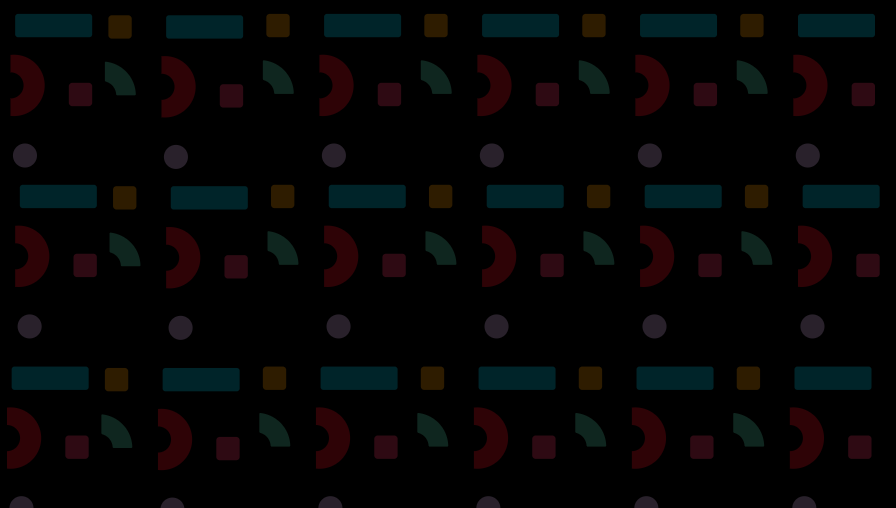
Give the GLSL for this pattern, as a Shadertoy shader.

```glsl
// Dim geometric confetti on black: six columns by three staggered rows of bars,
// squares, arcs and dots. Each tile is a set of distance functions, laid out on
// a canvas 768 units wide with y running down from the top edge.

float roundedBox(vec2 p, vec2 halfSize, float radius) {
    vec2 q = abs(p) - halfSize + radius;
    return length(max(q, 0.0)) + min(max(q.x, q.y), 0.0) - radius;
}

float disc(vec2 p, float radius) {
    return length(p) - radius;
}

// Thick half ring opening to the left, cut flat at x = 0
float halfRing(vec2 p) {
    float ring = max(disc(p - vec2(3.0, 0.0), 26.3), 11.2 - length(p));
    return max(ring, -p.x);
}

// Quarter ring in the upper right quadrant, with softened corners
float quarterRing(vec2 p) {
    float radius = length(p + vec2(2.5, 0.0));
    vec2 q = vec2(abs(radius - 20.6) - 7.4, max(1.0 - p.x, p.y + 1.0));
    return length(max(q, 0.0)) + min(max(q.x, q.y), 0.0) - 1.0;
}

void paint(inout vec3 colour, vec3 ink, float dist, float pixel) {
    colour = mix(colour, ink, clamp(0.5 - dist / pixel, 0.0, 1.0));
}

// Motifs placed relative to the top left corner of the bar
void paintTile(inout vec3 colour, vec2 p, float pixel) {
    paint(colour, vec3(0.00, 0.14, 0.16), roundedBox(p - vec2(33.0, 9.9), vec2(33.0, 10.0), 2.5), pixel);
    paint(colour, vec3(0.18, 0.11, 0.00), roundedBox(p - vec2(-39.5, 9.9), vec2(10.0), 3.0), pixel);
    paint(colour, vec3(0.18, 0.01, 0.025), halfRing(p - vec2(-4.0, 61.2)), pixel);
    paint(colour, vec3(0.18, 0.04, 0.075), roundedBox(p - vec2(56.0, 69.0), vec2(10.0), 3.0), pixel);
    paint(colour, vec3(0.06, 0.15, 0.12), quarterRing(p - vec2(-52.5, 68.5)), pixel);
    paint(colour, vec3(0.16, 0.13, 0.17), disc(p - vec2(8.4, 121.3), 10.3), pixel);
}

void mainImage(out vec4 fragColor, in vec2 fragCoord) {
    float pixel = 768.0 / iResolution.x;
    vec2 p = vec2(fragCoord.x, iResolution.y - fragCoord.y) * pixel;

    // Uneven row spacing and sideways stagger
    vec2 rowOrigin[3] = vec2[3](vec2(7.0, 12.0), vec2(11.0, 158.5), vec2(4.0, 314.3));

    vec3 colour = vec3(0.0);
    for (int row = 0; row < 3; row++) {
        for (int column = 0; column < 6; column++) {
            vec2 origin = rowOrigin[row] + vec2(135.4 * float(column), 0.0);
            // The first two columns sit slightly off the grid
            if (column == 0) origin.x += 6.0;
            if (column == 1) origin.y += 1.2;
            paintTile(colour, p - origin, pixel);
        }
    }
    fragColor = vec4(colour, 1.0);
}
```
